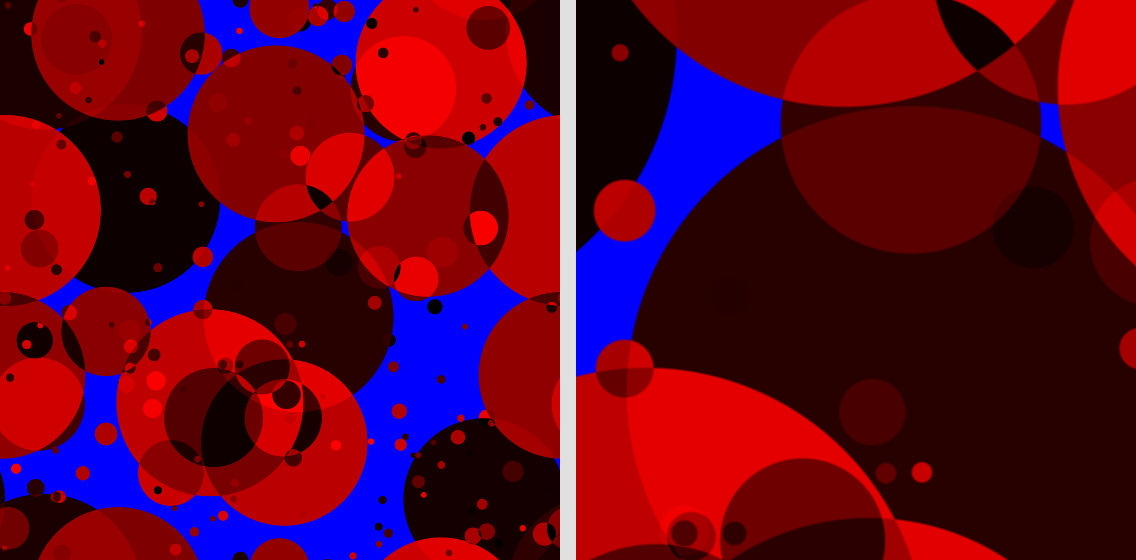
Left, the full canvas; right, a detail of the centre.
Write a three.js fragment shader that draws this background.

```glsl
// Overlapping red discs of three sizes on blue; reds add up and wrap round to black.
varying vec2 vUv;

const vec3 BACKGROUND = vec3(0.0, 0.0, 1.0);
const int LARGE_COUNT = 12;
const int MEDIUM_COUNT = 22;
const int SMALL_COUNT = 144;
const vec2 LARGE_RADIUS = vec2(0.140, 0.178);   // smallest, largest
const vec2 MEDIUM_RADIUS = vec2(0.022, 0.095);
const vec2 SMALL_RADIUS = vec2(0.005, 0.021);
const vec3 LARGE_REDS = vec3(0.10, 0.54, 0.77); // dark, middle and bright discs
const float RED_VARIATION = 0.12;
const float LARGE_JITTER = 0.16;
const float CLUSTER_SIZE = 8.0;                 // small discs per cluster
const float CLUSTER_SPREAD = 0.5;
const float EDGE_WIDTH = 0.0014;
const vec2 EVEN_STEP = vec2(0.7549, 0.5698);    // low-discrepancy spacing

// Discs covering a point, and the disc whose rim is nearest to it
struct Stack {
  float red;
  float depth;
  float rimDistance;
  float rimRed;
};

vec4 hash4(float seed) {
  vec4 p = fract(vec4(seed) * vec4(0.1031, 0.1030, 0.0973, 0.1099));
  p += dot(p, p.wzxy + 33.33);
  return fract((p.xxyz + p.yzzw) * p.zywx);
}

// Shortest distance on the wrapping canvas
float wrappedDistance(vec2 a, vec2 b) {
  return length(fract(a - b + 0.5) - 0.5);
}

void addDisc(inout Stack stack, vec2 centre, float radius, float red) {
  float rim = wrappedDistance(vUv, centre) - radius;
  float inside = step(rim, 0.0);
  stack.red += inside * red;
  stack.depth += inside;
  if (abs(rim) < abs(stack.rimDistance)) {
    stack.rimDistance = rim;
    stack.rimRed = red;
  }
}

vec3 shade(float red, float depth) {
  return depth < 0.5 ? BACKGROUND : vec3(fract(red), 0.0, 0.0);
}

void main() {
  Stack stack = Stack(0.0, 0.0, 1.0, 0.0);

  // Large discs: loosely even spacing, three levels of red
  for (int i = 0; i < LARGE_COUNT; i++) {
    float n = float(i);
    vec4 h = hash4(n + 11.0);
    vec2 centre = n * EVEN_STEP + (h.xy - 0.5) * LARGE_JITTER;
    float level = mod(n, 3.0);
    float red = level < 0.5 ? LARGE_REDS.x : level < 1.5 ? LARGE_REDS.y : LARGE_REDS.z;
    red += (h.w - 0.5) * RED_VARIATION;
    addDisc(stack, centre, mix(LARGE_RADIUS.x, LARGE_RADIUS.y, h.z), red);
  }

  // Medium discs: free scatter
  for (int i = 0; i < MEDIUM_COUNT; i++) {
    vec4 h = hash4(float(i) + 101.0);
    addDisc(stack, h.xy, mix(MEDIUM_RADIUS.x, MEDIUM_RADIUS.y, h.z), h.w);
  }

  // Small discs: loose clusters, mostly tiny
  for (int i = 0; i < SMALL_COUNT; i++) {
    float n = float(i);
    vec4 h = hash4(n + 301.0);
    vec2 cluster = hash4(floor(n / CLUSTER_SIZE) + 701.0).xy;
    vec2 centre = cluster + (h.xy - 0.5) * CLUSTER_SPREAD;
    addDisc(stack, centre, mix(SMALL_RADIUS.x, SMALL_RADIUS.y, h.z * h.z), h.w);
  }

  // Blend with the colour across the nearest rim
  float side = stack.rimDistance > 0.0 ? 1.0 : -1.0;
  vec3 here = shade(stack.red, stack.depth);
  vec3 across = shade(stack.red + side * stack.rimRed, stack.depth + side);
  float weight = clamp(0.5 + abs(stack.rimDistance) / EDGE_WIDTH, 0.0, 1.0);
  gl_FragColor = vec4(mix(across, here, weight), 1.0);
}
```
